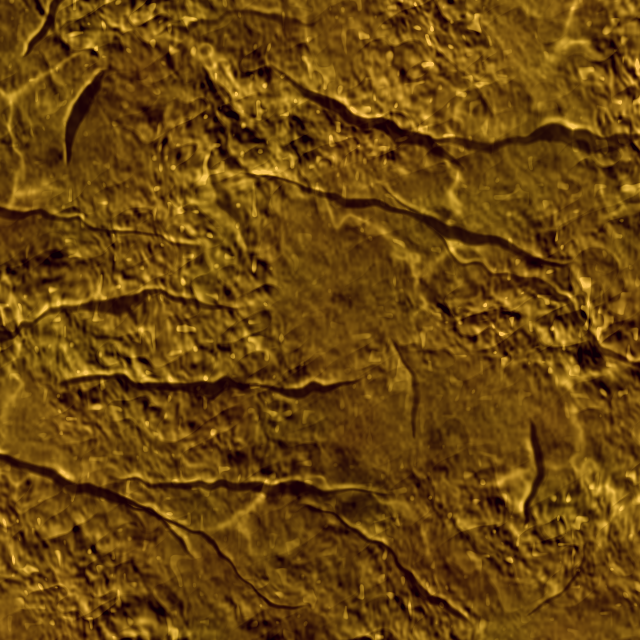
Give the GLSL for this texture, as a Shadertoy shader.

```glsl
// Golden brown weathered rock: grainy relief, dark slanting ledges with lit rims, pale veins.

float hash(vec2 p) {
    vec3 q = fract(p.xyx * vec3(0.1031, 0.1030, 0.0973));
    q += dot(q, q.yzx + 33.33);
    return fract((q.x + q.y) * q.z);
}

float noise(vec2 p) {
    vec2 i = floor(p), f = fract(p);
    f = f * f * (3.0 - 2.0 * f);
    return mix(mix(hash(i), hash(i + vec2(1, 0)), f.x),
               mix(hash(i + vec2(0, 1)), hash(i + vec2(1, 1)), f.x), f.y);
}

float fbm(vec2 p) {
    float sum = 0.0, amp = 0.5;
    for (int i = 0; i < 4; i++) {
        sum += amp * noise(p);
        p = mat2(1.6, 1.2, -1.2, 1.6) * p + 7.3;
        amp *= 0.5;
    }
    return sum;
}

mat2 turn(float a) {
    return mat2(cos(a), -sin(a), sin(a), cos(a));
}

// Creased coarse bumps with fine grit on top
float height(vec2 p) {
    vec2 q = turn(0.5) * p;
    float coarse = 1.0 - abs(2.0 * noise(q * vec2(12, 17)) - 1.0);
    float medium = 1.0 - abs(2.0 * noise(q.yx * vec2(36, 27) + 5.0) - 1.0);
    return coarse + 0.65 * medium + 0.5 * noise(q * vec2(75, 55) + 11.0)
         + 0.36 * noise(p * vec2(150, 115) + 23.0);
}

// Gap between the two nearest cell centres: zero along plate borders
float plateBorder(vec2 p) {
    vec2 cell = floor(p);
    float first = 9.0, second = 9.0;
    for (int y = -1; y <= 1; y++)
    for (int x = -1; x <= 1; x++) {
        vec2 c = cell + vec2(x, y);
        float d = length(c + 0.15 + 0.7 * vec2(hash(c), hash(c + 41.0)) - p);
        second = min(second, max(first, d));
        first = min(first, d);
    }
    return second - first;
}

// Tone change of one ledge: x is the lit rim, y is the shadowed gap
vec2 ledge(vec2 p, float id) {
    vec2 centre = fract(id * vec2(0.7549, 0.5698) + vec2(0.31, 0.12));
    bool steep = mod(id, 3.0) > 1.5;
    float angle = steep ? mix(1.0, 1.9, hash(vec2(id, 3))) : mix(-0.6, 0.12, hash(vec2(id, 5)));
    float halfLength = steep ? 0.08 : mix(0.13, 0.32, hash(vec2(id, 7)));
    vec2 q = turn(angle) * (p - centre);
    q.y += 0.07 * (noise(vec2(q.x * 8.0, id * 9.1)) - 0.5)
         + 0.012 * (noise(vec2(q.x * 45.0, id * 5.3)) - 0.5);

    float taper = max(1.0 - pow(q.x / halfLength, 2.0), 0.0);
    float swell = noise(vec2(q.x * 14.0 + 3.0, id * 3.7));
    float width = taper * (0.003 + 0.027 * swell * swell);
    float strength = smoothstep(0.0, 0.3, taper) * mix(0.55, 1.0, hash(vec2(id, 11)));

    float gap = smoothstep(-width - 0.006, -width + 0.002, q.y) * smoothstep(0.003, -0.003, q.y);
    float below = step(q.y, 0.0) * exp(q.y * 38.0) * 0.22;
    float rim = exp(-pow((q.y - 0.005) / 0.0045, 2.0));
    rim *= smoothstep(0.25, 0.7, noise(vec2(q.x * 28.0, id * 2.9)));
    float above = step(0.0, q.y) * exp(-q.y * 30.0) * 0.14;
    return strength * vec2(rim + above, max(gap, below));
}

void mainImage(out vec4 fragColor, in vec2 fragCoord) {
    vec2 p = fragCoord / iResolution.y;
    vec2 warped = p + 0.05 * (vec2(fbm(p * 7.0), fbm(p * 7.0 + 31.0)) - 0.5);

    // Broad patches: smooth dull areas and rough bright ones
    float corner = smoothstep(0.7, 1.8, p.x + p.y);
    float patches = fbm(p * vec2(3.0, 4.5) + 17.0) - 0.47;
    float rough = 0.35 + 1.1 * smoothstep(0.3, 0.65, fbm(p * 6.0 + 53.0)) + 0.2 * corner;
    float tone = 0.40 + 0.05 * corner + 0.22 * patches;

    // Relief lit from the upper right
    float relief = height(warped) - height(warped + vec2(0.0035, 0.005));
    tone += 0.62 * rough * relief;
    tone += 0.10 * (noise(p * vec2(190, 150)) - 0.5);

    // Pale broken veins around the plates
    float border = plateBorder(warped * 4.3 + 2.0 + 0.12 * noise(p * 40.0));
    float veinMask = smoothstep(0.42, 0.62, fbm(p * 5.0 + 71.0) + 0.16 * corner);
    float broken = 0.3 + 0.7 * noise(p * 60.0);
    tone += veinMask * broken * (0.36 * exp(-pow(border / 0.05, 2.0))
                               - 0.08 * exp(-pow((border - 0.15) / 0.06, 2.0)));

    // Glints and dark pits
    tone += 0.26 * rough * smoothstep(0.78, 0.95, noise(warped * vec2(85, 70) + 9.0));
    tone -= 0.20 * smoothstep(0.68, 0.86, noise(warped * vec2(13, 17) + 37.0)) * noise(p * 45.0);

    // Ledges
    vec2 edge = vec2(0);
    for (int i = 0; i < 18; i++) edge = max(edge, ledge(warped, float(i)));
    tone += 0.36 * edge.x * (1.0 - edge.y);
    tone = mix(tone, 0.09 + 0.2 * max(tone - 0.3, 0.0), 0.92 * edge.y);

    // Dark umber through ochre to pale gold
    tone = clamp(tone, 0.05, 0.98);
    float olive = 0.05 * (fbm(p * 9.0 + 83.0) - 0.47);
    vec3 color = vec3(tone, 0.89 * tone - 0.095 + olive, 0.02 + 0.35 * tone * tone * tone);
    fragColor = vec4(clamp(color, 0.0, 1.0), 1.0);
}
```
